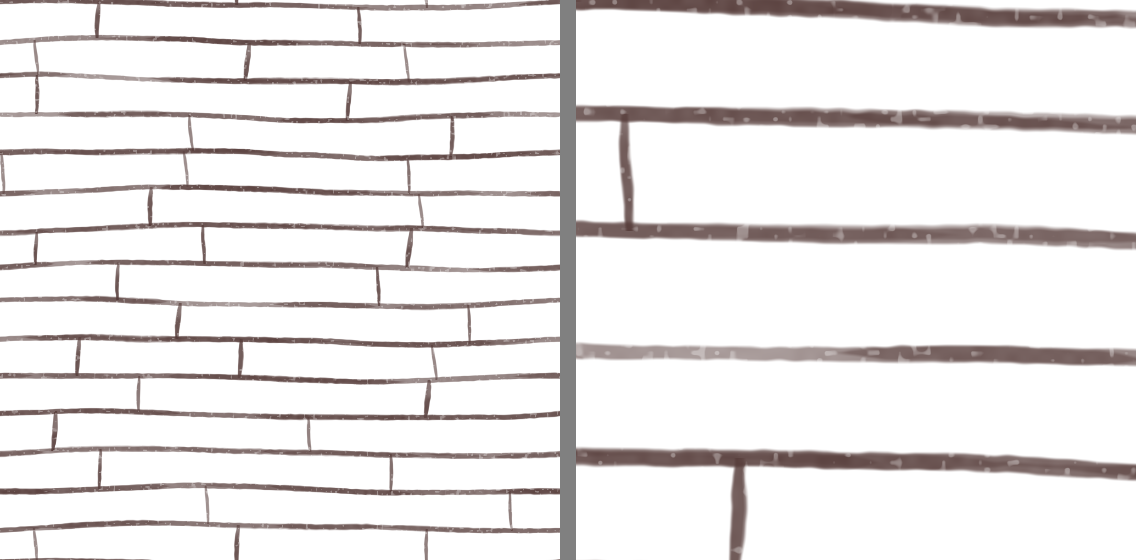
Left: the whole. Right: its middle third, enlarged.
A three.js fragment shader for this pattern:

```glsl
// Hand-inked courses of long, wavy bricks: chalky brown strokes on white.
varying vec2 vUv;

#define ROWS 15.0
#define LINE_SHIFT 0.008
#define LINE_HALF 0.0045
#define JOINT_HALF 0.0037
#define WAVE 0.0058
#define SOFT 0.0013
#define WASH 0.58
#define GRAIN 230.0
#define INK vec3(0.34, 0.24, 0.23)
#define PAPER vec3(1.0)
#define TAU 6.2831853

float hash(vec2 p) {
  vec3 q = fract(p.xyx * 0.1031);
  q += dot(q, q.yzx + 33.33);
  return fract((q.x + q.y) * q.z);
}

// Value noise that wraps across after the given number of cells.
float noise(vec2 p, float period) {
  vec2 i = floor(p), f = fract(p);
  f = f * f * (3.0 - 2.0 * f);
  float x0 = mod(i.x, period), x1 = mod(i.x + 1.0, period);
  return mix(mix(hash(vec2(x0, i.y)), hash(vec2(x1, i.y)), f.x),
             mix(hash(vec2(x0, i.y + 1.0)), hash(vec2(x1, i.y + 1.0)), f.x), f.y);
}

float band(float d, float halfWidth) {
  return 1.0 - smoothstep(halfWidth - SOFT, halfWidth + SOFT, abs(d));
}

// Layers one translucent coat of ink over another.
float coat(float under, float over) {
  return 1.0 - (1.0 - under) * (1.0 - over);
}

// Height of a wavering bed line.
float lineHeight(float k, float x) {
  float id = mod(k, ROWS);
  float sway = WAVE * sin(TAU * x + 2.4 * (hash(vec2(id, 3.0)) - 0.5));
  sway += 0.002 * sin(2.0 * TAU * x + TAU * hash(vec2(id, 8.0)));
  sway += 0.002 * (noise(vec2(x * 12.0, id + 40.0), 12.0) - 0.5);
  return k / ROWS - LINE_SHIFT + sway;
}

// Bed line: a pale wash with darker, tapering passes drawn over it.
float bedLine(float d, float k, float x) {
  float id = mod(k, ROWS);
  float body = noise(vec2(x * 7.0, id + 70.0), 7.0);
  float ink = band(d, LINE_HALF * (0.82 + 0.3 * body)) * (WASH + 0.16 * (body - 0.5));
  for (int i = 0; i < 3; i++) {
    float seed = id + 100.0 + 30.0 * float(i);
    float press = noise(vec2(x * 5.0, seed), 5.0) - 0.13 * cos(TAU * x);
    float taper = smoothstep(0.46, 0.62, press);
    float offset = 0.0045 * (noise(vec2(x * 4.0, seed + 200.0), 4.0) - 0.5);
    float pass = band(d - offset, LINE_HALF * 0.95 * taper);
    ink = coat(ink, pass * smoothstep(0.0, 0.35, taper) * (0.5 - 0.08 * float(i)));
  }
  return ink;
}

// Upright joints of one course; t runs from its lower to its upper line.
float joints(float row, float t, float x) {
  float id = mod(row, ROWS);
  float count = fract(id * 0.615 + 0.1) < 0.3 ? 3.0 : 2.0;
  float first = mod(0.09 + 0.28 * mod(id, 2.0) + 0.036 * id, 0.42);
  float ink = 0.0;
  for (int i = 0; i < 3; i++) {
    float n = float(i);
    if (n >= count) break;
    float h = hash(vec2(id + 11.0, n + 5.0));
    float g = hash(vec2(id + 31.0, n + 17.0));
    float center = first + n / count + 0.08 * (h - 0.5);
    center += 0.012 * (g - 0.5) * (t - 0.5) + 0.0015 * sin(3.0 * t + TAU * h);
    float d = fract(x - center + 0.5) - 0.5;
    float width = JOINT_HALF * (0.7 + 0.6 * g * g) * (0.65 + 0.45 * sin(0.5 * TAU * t));
    float tone = mix(0.56, 0.74, h);
    ink = coat(ink, band(d, width) * tone);
    // A second, shorter pass deepens some joints.
    float deep = step(0.4, g) * smoothstep(0.95, 0.55, t * (0.5 + h));
    ink = coat(ink, band(d - 0.001 * (h - 0.5), width * 0.8) * deep * 0.6);
  }
  return ink;
}

void main() {
  vec2 p = vUv;
  // Rough edges.
  vec2 rough = vec2(noise(p * 110.0, 110.0), noise(p * 110.0 + 400.0, 110.0)) - 0.5;
  vec2 q = p + 0.0011 * rough;

  // Nearest bed line, and the course this point lies in.
  float k = floor((p.y + LINE_SHIFT) * ROWS + 0.5);
  float d = q.y - lineHeight(k, p.x);
  float row = d > 0.0 ? k : k - 1.0;
  float low = lineHeight(row, p.x);
  float t = (q.y - low) / (lineHeight(row + 1.0, p.x) - low);

  float ink = coat(bedLine(d, k, p.x), joints(row, t, q.x));

  // Pale chalk flecks and fine tooth.
  float fleck = smoothstep(0.7, 0.92, noise(p * GRAIN, GRAIN));
  float tooth = noise(p * 150.0 + 600.0, 150.0) - 0.5;
  ink *= 1.0 - 0.32 * fleck + 0.08 * tooth;

  gl_FragColor = vec4(mix(PAPER, INK, clamp(ink, 0.0, 1.0)), 1.0);
}
```
